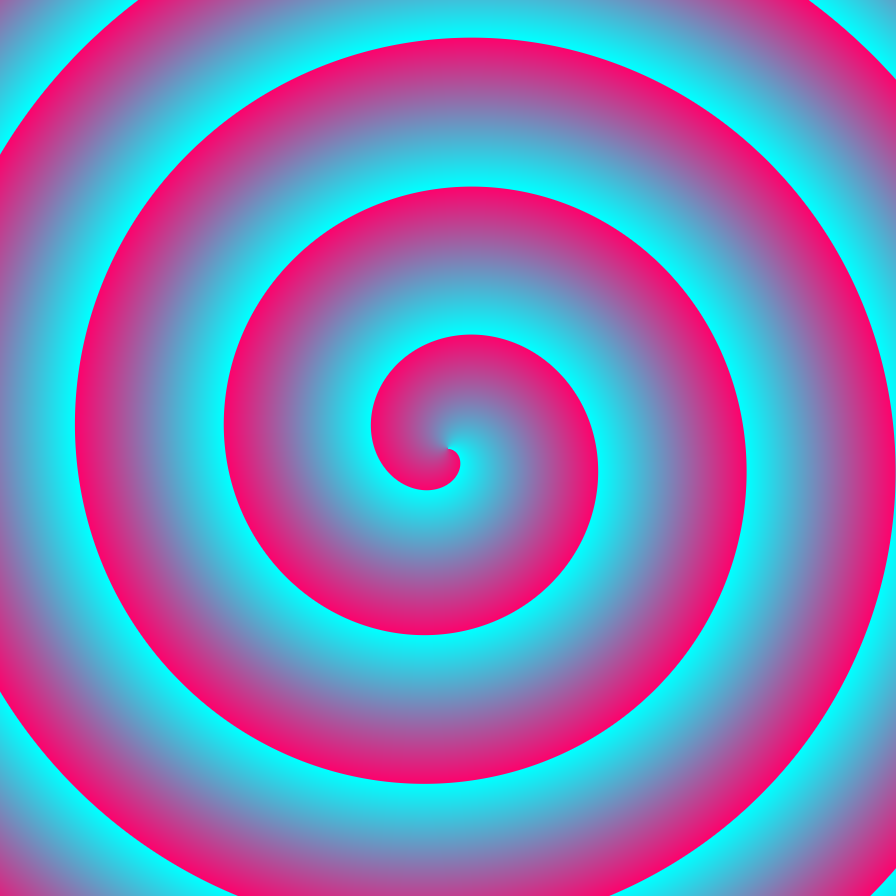
Give the GLSL for this background, as a WebGL 2 fragment shader.

```glsl
#version 300 es
precision highp float;
// Draws a one-armed Archimedean spiral about the centre of the canvas.
// Radius plus turn angle gives a repeating phase, which ramps from cyan
// to pink and snaps back along a smoothed edge.

uniform vec2 u_resolution;
out vec4 fragColor;

const float TAU = 6.2831853;
const vec3 CYAN = vec3(0.0, 1.0, 1.0);
const vec3 PINK = vec3(1.0, 0.0, 0.42);

// Phase grows by one per pitch outward and by one per turn.
float spiralPhase(vec2 p, float pitch) {
    return length(p) / pitch + atan(p.y, p.x) / TAU;
}

// Phase change across one pixel, from the radial and angular slopes.
float phaseWidth(vec2 p, float pitch, float pixel) {
    float radius = max(length(p), 0.5 * pixel);
    return pixel * length(vec2(1.0 / pitch, 1.0 / (TAU * radius)));
}

// Sawtooth from 0 to 1 whose drop is spread over the given width.
float smoothSawtooth(float phase, float width) {
    float f = fract(phase + 0.5 * width);
    float rise = clamp(f - 0.5 * width, 0.0, 1.0);
    float fall = (1.0 - f) / width;
    return min(rise, fall);
}

void main() {
    // Centred coordinates, with the shorter side of the canvas as one unit
    float pixel = 1.0 / min(u_resolution.x, u_resolution.y);
    vec2 p = (gl_FragCoord.xy - 0.5 * u_resolution) * pixel;

    // Spiral ramp
    float pitch = 1.0 / 6.0;
    float phase = spiralPhase(p, pitch);
    float ramp = smoothSawtooth(phase, phaseWidth(p, pitch, pixel));

    fragColor = vec4(mix(CYAN, PINK, ramp), 1.0);
}
```
